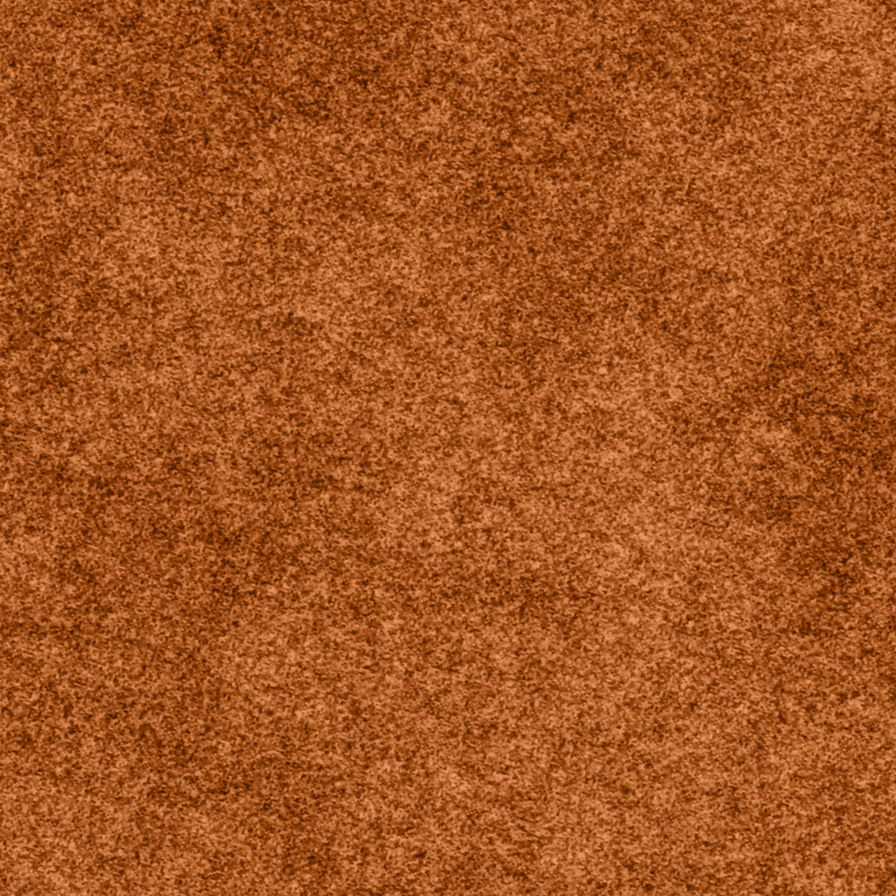
Reproduce this texture procedurally as a Shadertoy shader.

```glsl
// Rust-brown suede: fine crisp nap over faint, slightly horizontal blotches.

// Colour ramp from deep pores to lit fibre tips
const int STOPS = 8;
const vec3 RAMP[STOPS] = vec3[STOPS](
    vec3(0.26, 0.09, 0.00), vec3(0.36, 0.14, 0.00), vec3(0.46, 0.19, 0.00),
    vec3(0.56, 0.25, 0.04), vec3(0.65, 0.33, 0.12), vec3(0.73, 0.42, 0.20),
    vec3(0.82, 0.50, 0.29), vec3(0.91, 0.59, 0.38));
// Height of each stop, in standard deviations from the mean
const float LEVEL[STOPS] = float[STOPS](-3.0, -2.25, -1.55, -0.78, 0.03, 0.83, 1.72, 2.7);

// Layers: cells across the canvas (x, y), strength, rotation in radians
const int LAYERS = 7;
const vec4 LAYER[LAYERS] = vec4[LAYERS](
    vec4(370.0, 430.0, 0.70, 0.32),   // nap
    vec4(225.0, 300.0, 0.48, -0.22),  // tufts
    vec4( 85.0, 130.0, 0.25, 0.12),   // brushed fibres
    vec4( 36.0,  54.0, 0.16, -0.10),  // mottling
    vec4( 13.0,  18.0, 0.13, 0.20),   // small blotches
    vec4(  5.0,   6.0, 0.17, -0.25),  // large blotches
    vec4(  2.4,   2.8, 0.10, 0.40));  // broad shading

const float CONTRAST = 0.97;
const float BRIGHTNESS = 0.0;
const float NOISE_DEVIATION = 0.2145; // spread of smooth value noise

// Integer hash of a lattice point, from 0 to 1
float hash(ivec2 cell, int seed) {
    uint h = uint(cell.x) * 1597334677u ^ uint(cell.y) * 3812015801u;
    h ^= uint(seed) * 2654435769u;
    h = (h ^ (h >> 16)) * 2246822519u;
    h = (h ^ (h >> 13)) * 3266489917u;
    h ^= h >> 16;
    return float(h >> 8) / 16777216.0;
}

// Smooth value noise, from 0 to 1
float valueNoise(vec2 p, int seed) {
    ivec2 cell = ivec2(floor(p));
    vec2 f = fract(p);
    f = f * f * (3.0 - 2.0 * f);
    float low = mix(hash(cell, seed), hash(cell + ivec2(1, 0), seed), f.x);
    float high = mix(hash(cell + ivec2(0, 1), seed), hash(cell + ivec2(1, 1), seed), f.x);
    return mix(low, high, f.y);
}

mat2 rotation(float angle) {
    float c = cos(angle), s = sin(angle);
    return mat2(c, s, -s, c);
}

// Sum of all layers, scaled to zero mean and unit deviation
float suedeHeight(vec2 uv) {
    float height = 0.0, power = 0.0;
    for (int i = 0; i < LAYERS; i++) {
        vec4 layer = LAYER[i];
        vec2 p = rotation(layer.w) * uv * layer.xy;
        height += layer.z * (valueNoise(p, i + 1) - 0.5) / NOISE_DEVIATION;
        power += layer.z * layer.z;
    }
    return height * inversesqrt(power);
}

// Piecewise linear lookup in the colour ramp
vec3 suedeColor(float height) {
    vec3 color = RAMP[0];
    for (int i = 1; i < STOPS; i++) {
        float t = (height - LEVEL[i - 1]) / (LEVEL[i] - LEVEL[i - 1]);
        color = mix(color, RAMP[i], clamp(t, 0.0, 1.0));
    }
    return color;
}

void mainImage(out vec4 fragColor, in vec2 fragCoord) {
    vec2 uv = fragCoord / iResolution.y;
    float height = suedeHeight(uv) * CONTRAST + BRIGHTNESS;
    fragColor = vec4(suedeColor(height), 1.0);
}
```
